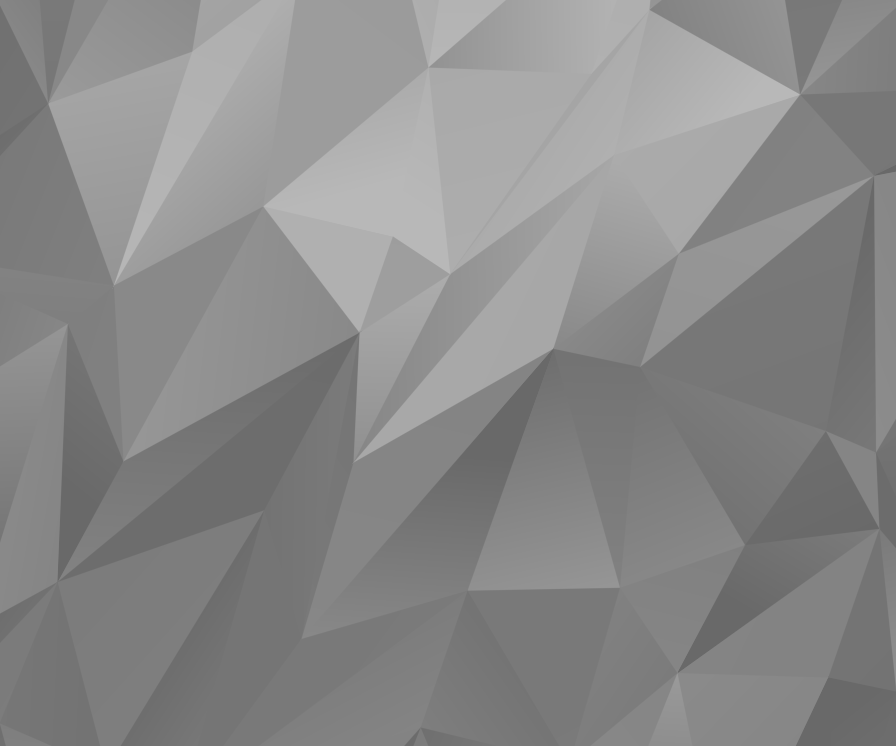
Reproduce this background procedurally as a Shadertoy shader.

```glsl
#define CELL vec2(0.175, 0.24)      // facet spacing, canvas height = 1
#define SLANT 0.42                  // lean of the long edges
#define JITTER 0.86                 // vertex wander, below 1 keeps cells valid
#define SEED 41.0
#define DARK 0.475
#define GLOW 0.195                  // extra brightness of the lit area
#define GLOW_CENTER vec2(0.59, 0.88)
#define GLOW_SIZE vec2(0.50, 0.40)
#define FACET_CONTRAST 0.115
#define SHADE_SLOPE 0.55            // gradient strength inside a facet

vec3 hash3(vec2 p) {
    vec3 q = fract(vec3(p.xyx) * vec3(0.1031, 0.1030, 0.0973));
    q += dot(q, q.yxz + 33.33);
    return fract((q.xxy + q.yzz) * q.zyx);
}

float cross2(vec2 a, vec2 b) { return a.x * b.y - a.y * b.x; }

// Slanted grid to canvas and back
vec2 toCanvas(vec2 g) {
    vec2 p = g * CELL;
    return vec2(p.x + SLANT * p.y, p.y);
}

vec2 toGrid(vec2 p) { return vec2(p.x - SLANT * p.y, p.y) / CELL; }

vec2 vertexAt(vec2 id) {
    return toCanvas(id + (hash3(id + SEED).xy - 0.5) * JITTER);
}

// Signed distance to the line ab
float edgeDistance(vec2 p, vec2 a, vec2 b) {
    return cross2(b - a, p - a) / max(length(b - a), 1e-5);
}

// Smooth coverage of a triangle of either winding
float coverage(vec2 p, vec2 a, vec2 b, vec2 c, float blur) {
    float winding = sign(cross2(b - a, c - a));
    float inside = min(edgeDistance(p, a, b) * winding,
                   min(edgeDistance(p, b, c) * winding,
                       edgeDistance(p, c, a) * winding));
    return smoothstep(-blur, blur, inside);
}

// Broad light, random facet tone and a linear gradient
float facetTone(vec2 p, vec2 center, vec2 id) {
    vec3 rnd = hash3(id + SEED * 3.0);
    vec2 q = (center - GLOW_CENTER) / GLOW_SIZE;
    float r2 = dot(q, q);
    float tone = DARK + GLOW * exp(-r2 * r2);
    tone += (rnd.x - 0.5) * FACET_CONTRAST;
    float angle = 6.2832 * rnd.y;
    vec2 direction = vec2(cos(angle), sin(angle));
    return tone + dot(p - center, direction) * SHADE_SLOPE * rnd.z * rnd.z;
}

// Tone in x, weight in y
vec2 facet(vec2 p, vec2 a, vec2 b, vec2 c, vec2 id, float blur) {
    float weight = coverage(p, a, b, c, blur);
    return vec2(facetTone(p, (a + b + c) / 3.0, id), 1.0) * weight;
}

// True when the diagonal ac separates b from d
bool splits(vec2 a, vec2 b, vec2 c, vec2 d) {
    return cross2(c - a, b - a) * cross2(c - a, d - a) < 0.0;
}

void mainImage(out vec4 fragColor, in vec2 fragCoord) {
    vec2 p = fragCoord / iResolution.y;
    float blur = 0.75 / iResolution.y;
    vec2 base = floor(toGrid(p));
    vec2 sum = vec2(0.0);

    for (int j = -1; j <= 1; j++)
    for (int i = -1; i <= 1; i++) {
        vec2 id = base + vec2(i, j);
        vec2 a = vertexAt(id);
        vec2 b = vertexAt(id + vec2(1.0, 0.0));
        vec2 c = vertexAt(id + vec2(1.0, 1.0));
        vec2 d = vertexAt(id + vec2(0.0, 1.0));

        // Cut each cell along a valid diagonal
        bool validAC = splits(a, b, c, d);
        bool validBD = splits(b, c, d, a);
        bool useAC = validAC && (!validBD || hash3(id + SEED).z < 0.5);
        vec2 other = id + vec2(137.0, 71.0);
        if (useAC) {
            sum += facet(p, a, b, c, id, blur);
            sum += facet(p, a, c, d, other, blur);
        } else {
            sum += facet(p, a, b, d, id, blur);
            sum += facet(p, b, c, d, other, blur);
        }
    }

    float tone = clamp(sum.x / max(sum.y, 1e-4), 0.41, 0.72);
    fragColor = vec4(vec3(tone), 1.0);
}
```
